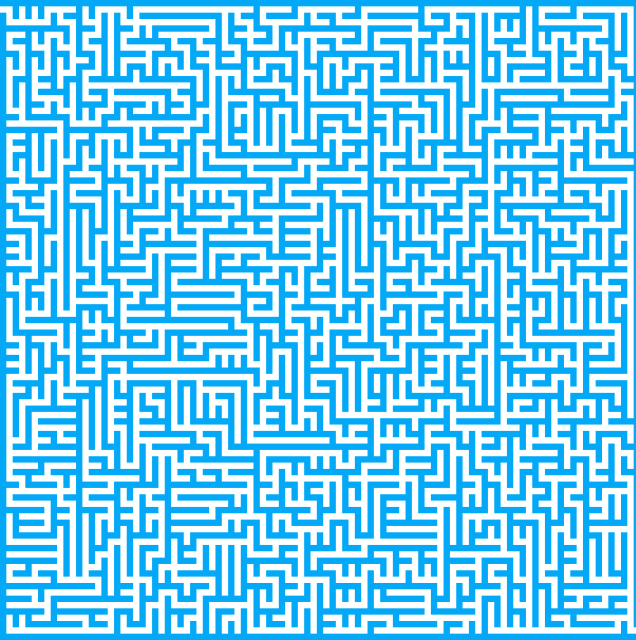
Write a Shadertoy shader that draws this pattern.

```glsl
// Square maze of blue walls and white corridors, one grown wall per grid post.
#define CELLS 101.0        // wall and corridor cells along the height (odd)
#define PATCH 10.0         // size in cells of areas sharing a wall direction
#define PATCH_BIAS 0.45    // how strongly an area prefers one direction
#define SEED 17.0
#define WALL_COLOR vec3(0.010, 0.660, 0.965)
#define PATH_COLOR vec3(0.995, 1.0, 1.0)

// Integer hash, result in 0..1
float hash(vec2 p, float salt) {
    uvec3 v = uvec3(ivec3(vec3(p, salt + SEED)) + 4096);
    v = v * 1664525u + 1013904223u;
    v.x += v.y * v.z; v.y += v.z * v.x; v.z += v.x * v.y;
    v ^= v >> 16u;
    v.x += v.y * v.z; v.y += v.z * v.x; v.z += v.x * v.y;
    return float(v.x >> 8u) / 16777216.0;
}

// All posts of a row or column grow the same way, so no two share a wall
float rowDir(float y) { return hash(vec2(y, 0.0), 1.0) < 0.5 ? -1.0 : 1.0; }
float colDir(float x) { return hash(vec2(x, 0.0), 2.0) < 0.5 ? -1.0 : 1.0; }

// True if the post grows its wall along the row, false if along the column
bool growsAlongRow(vec2 post) {
    float row = rowDir(post.y), col = colDir(post.x);
    // Break the ring where four directions circle around one corridor cell
    bool ring = row != col && rowDir(post.y + 2.0) == -row
                           && colDir(post.x + 2.0) == -col;
    if (ring) return col > 0.0;
    float lean = hash(floor(post / PATCH), 3.0) - 0.5;
    return hash(post, 4.0) < 0.5 + PATCH_BIAS * lean;
}

bool isBorder(vec2 c) {
    return min(c.x, c.y) <= 0.0 || max(c.x, c.y) >= CELLS - 1.0;
}

// 1 for a wall cell, 0 for a corridor cell
float wall(vec2 c) {
    bool entrance = c.x <= 0.0 && c.y == CELLS - 2.0;
    bool leave = c.x >= CELLS - 1.0 && c.y == 1.0;
    if (entrance || leave) return 0.0;
    if (isBorder(c)) return 1.0;

    vec2 odd = mod(c, 2.0);
    if (odd.x == odd.y) return 1.0 - odd.x;   // post or open room

    // Gap between posts: filled if the post behind it grew this way
    bool alongRow = odd.x > 0.5;
    vec2 post = c - (alongRow ? vec2(rowDir(c.y), 0.0) : vec2(0.0, colDir(c.x)));
    return !isBorder(post) && growsAlongRow(post) == alongRow ? 1.0 : 0.0;
}

void mainImage(out vec4 fragColor, in vec2 fragCoord) {
    float footprint = min(CELLS / iResolution.y, 1.0);
    vec2 p = fragCoord * CELLS / iResolution.y;

    // Exact area coverage of the cells under one pixel
    vec2 lo = floor(p - 0.5 * footprint);
    vec2 hi = floor(p + 0.5 * footprint);
    vec2 share = clamp((p + 0.5 * footprint - hi) / footprint, 0.0, 1.0);
    float below = mix(wall(lo), wall(vec2(hi.x, lo.y)), share.x);
    float above = mix(wall(vec2(lo.x, hi.y)), wall(hi), share.x);

    fragColor = vec4(mix(PATH_COLOR, WALL_COLOR, mix(below, above, share.y)), 1.0);
}
```
